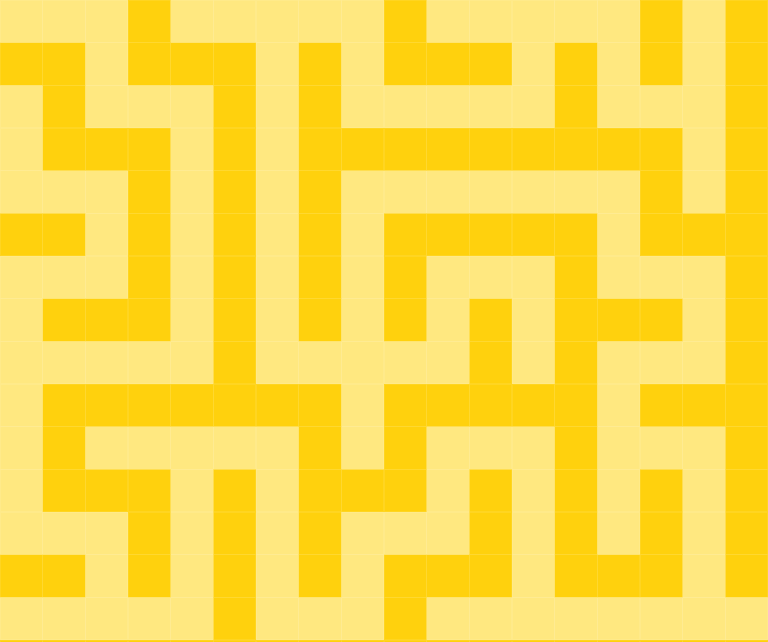
Reproduce this pattern procedurally as a Shadertoy shader.

```glsl
// A square-tiled maze of pale paths between deep yellow walls.
// A hashed depth-first walk carves a tree of rooms; tiles between
// linked rooms become path, and faint pale seams part the tiles.

#define TILES_ACROSS 18.0
#define ROOMS_X 9
#define ROOMS_Y 8
#define MAZE_SEED 29u
#define HORIZONTAL_BIAS 0.56
#define SEAM_WIDTH (1.0 / 512.0)
#define SEAM_STRENGTH 0.15
#define WALL_COLOR vec3(1.0, 0.82, 0.05)
#define PATH_COLOR vec3(1.0, 0.91, 0.50)

const int ROOM_COUNT = ROOMS_X * ROOMS_Y;
const int UNVISITED = -1;

// Room from which each room was entered
int parent[ROOM_COUNT];

uint hash(uint n) {
    n = (n ^ 61u) ^ (n >> 16);
    n *= 9u;
    n ^= n >> 4;
    n *= 668265u;
    n ^= n >> 15;
    n *= 73244u + 1u;
    return n ^ (n >> 13);
}

int roomIndex(ivec2 room) {
    return room.y * ROOMS_X + room.x;
}

// Directions 0 to 3: right, down, left, up
ivec2 stepAlong(int dir) {
    int way = dir < 2 ? 1 : -1;
    return (dir & 1) == 0 ? ivec2(way, 0) : ivec2(0, way);
}

bool insideMaze(ivec2 room) {
    return room.x >= 0 && room.y >= 0 && room.x < ROOMS_X && room.y < ROOMS_Y;
}

// Depth-first walk: enter a new room if possible, otherwise back up
void carveMaze() {
    for (int i = 0; i < ROOM_COUNT; i++) parent[i] = UNVISITED;
    int current = 0;
    parent[current] = current;

    for (int i = 0; i < 2 * ROOM_COUNT; i++) {
        uint h = hash(uint(i) + MAZE_SEED * 1013u);
        float chance = float((h >> 8) & 1023u) / 1024.0;
        int first = int(h & 1u) * 2 + (chance < HORIZONTAL_BIAS ? 0 : 1);
        int turn = (h & 2u) == 0u ? 1 : 3;
        ivec2 room = ivec2(current % ROOMS_X, current / ROOMS_X);
        int next = UNVISITED;

        for (int k = 0; k < 4; k++) {
            ivec2 candidate = room + stepAlong((first + k * turn) & 3);
            if (!insideMaze(candidate)) continue;
            int index = roomIndex(candidate);
            if (parent[index] == UNVISITED) {
                next = index;
                break;
            }
        }

        if (next != UNVISITED) {
            parent[next] = current;
            current = next;
        } else {
            current = parent[current];
        }
    }
}

// Rooms lie on even tiles, wall posts on odd tiles, links between them
bool isPath(ivec2 tile) {
    ivec2 exitTile = ivec2(2 * ROOMS_X - 1, 2 * ROOMS_Y - 2);
    if (tile == exitTile) return true;
    if (tile.x < 0 || tile.y < 0) return false;
    ivec2 roomA = tile / 2;
    ivec2 roomB = (tile + 1) / 2;
    if (!insideMaze(roomA) || !insideMaze(roomB)) return false;
    if ((tile.x & tile.y & 1) == 1) return false;
    int a = roomIndex(roomA);
    int b = roomIndex(roomB);
    return a == b || parent[a] == b || parent[b] == a;
}

vec3 tileColor(ivec2 tile) {
    return isPath(tile) ? PATH_COLOR : WALL_COLOR;
}

void mainImage(out vec4 fragColor, in vec2 fragCoord) {
    // Tile units, counted from the top left corner
    float pixel = TILES_ACROSS / iResolution.x;
    vec2 p = vec2(fragCoord.x, iResolution.y - fragCoord.y) * pixel;
    carveMaze();

    // Blend the four tiles around the nearest corner for smooth edges
    vec2 corner = floor(p + 0.5);
    vec2 offset = p - corner;
    vec2 cover = clamp(offset / pixel + 0.5, 0.0, 1.0);
    ivec2 t = ivec2(corner);
    vec3 upper = mix(tileColor(t - 1), tileColor(t - ivec2(0, 1)), cover.x);
    vec3 lower = mix(tileColor(t - ivec2(1, 0)), tileColor(t), cover.x);
    vec3 color = mix(upper, lower, cover.y);

    // Hairline seams between neighbouring tiles
    float seamWidth = max(pixel, TILES_ACROSS * SEAM_WIDTH);
    vec2 across = clamp(offset / seamWidth + 0.5, 0.0, 1.0);
    vec2 seam = SEAM_STRENGTH * 4.0 * across * (1.0 - across);
    color = mix(color, vec3(1.0), max(seam.x, seam.y));

    fragColor = vec4(color, 1.0);
}
```
